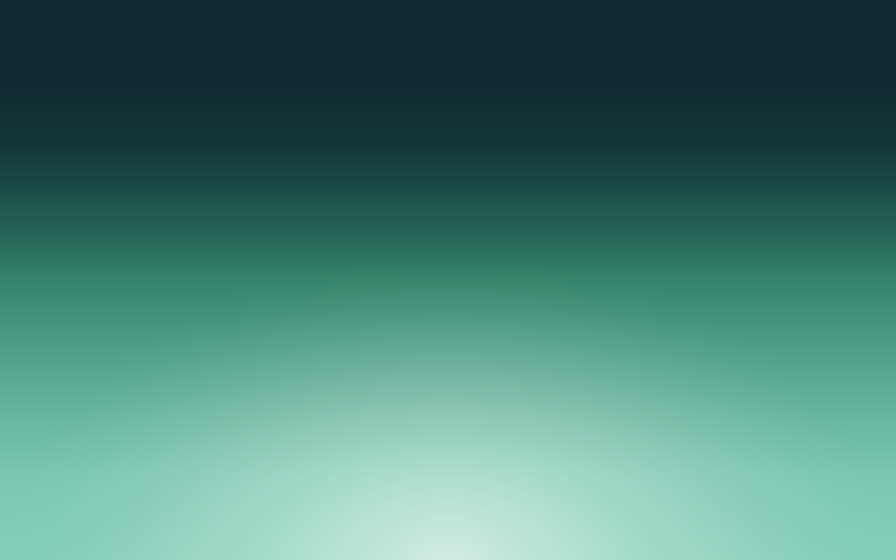
A Shadertoy shader for this background:

```glsl
// Dark teal sky fading down to mint, with a pale glow rising from the lower edge.
#define GLOW_CENTER vec2(0.5, 0.0)
#define GLOW_RADIUS vec2(0.50, 0.55)
#define GLOW_STRENGTH 0.66
#define GLOW_FALLOFF 1.5
#define GLOW_COLOR vec3(0.98, 0.99, 0.98)

const int STOP_COUNT = 9;

// Heights of the gradient stops, from the lower edge up.
const float stopHeight[STOP_COUNT] = float[](
    0.0, 0.15, 0.25, 0.375, 0.5, 0.58, 0.667, 0.75, 0.84);

const vec3 stopColor[STOP_COUNT] = vec3[](
    vec3(0.515, 0.810, 0.720),
    vec3(0.480, 0.780, 0.690),
    vec3(0.412, 0.718, 0.624),
    vec3(0.310, 0.624, 0.530),
    vec3(0.208, 0.515, 0.418),
    vec3(0.147, 0.400, 0.338),
    vec3(0.110, 0.292, 0.270),
    vec3(0.074, 0.212, 0.206),
    vec3(0.059, 0.170, 0.186));

// Vertical gradient blended between neighbouring stops.
vec3 skyGradient(float height) {
    vec3 color = stopColor[0];
    for (int i = 1; i < STOP_COUNT; i++) {
        float blend = (height - stopHeight[i - 1]) / (stopHeight[i] - stopHeight[i - 1]);
        color = mix(color, stopColor[i], clamp(blend, 0.0, 1.0));
    }
    return color;
}

// Elliptical glow, strongest at its center.
float glowAmount(vec2 uv) {
    float dist = length((uv - GLOW_CENTER) / GLOW_RADIUS);
    return GLOW_STRENGTH * pow(max(1.0 - dist, 0.0), GLOW_FALLOFF);
}

void mainImage(out vec4 fragColor, in vec2 fragCoord) {
    vec2 uv = fragCoord / iResolution.xy;
    vec3 color = mix(skyGradient(uv.y), GLOW_COLOR, glowAmount(uv));
    fragColor = vec4(color, 1.0);
}
```
